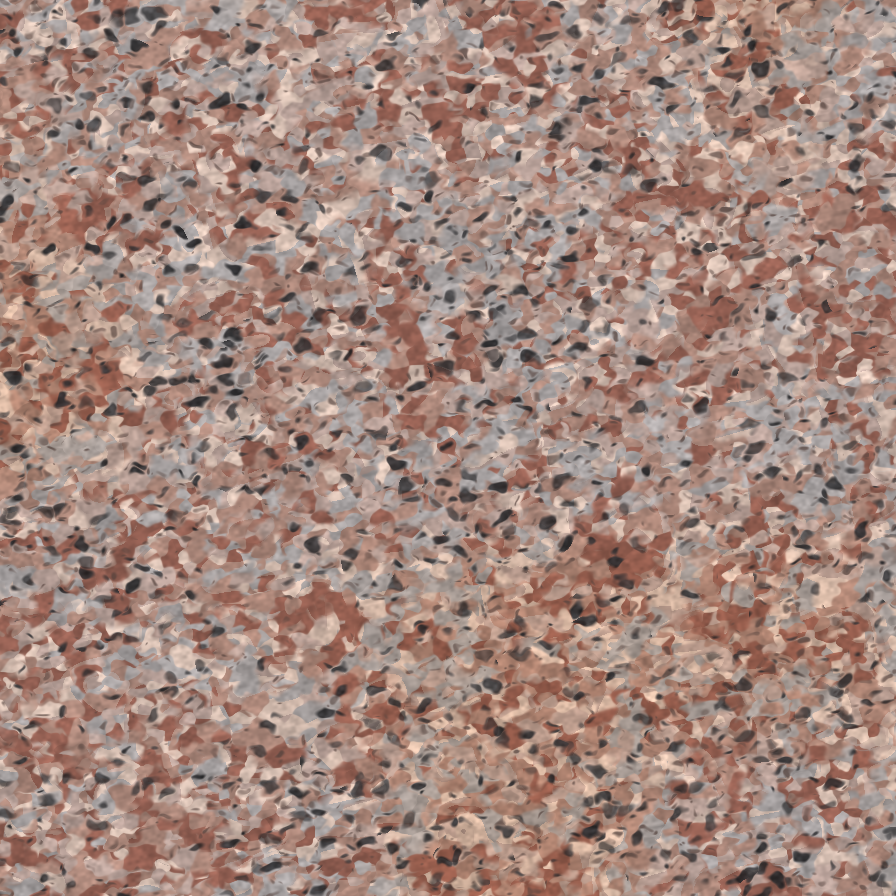
A WebGL 2 fragment shader for this texture:

```glsl
#version 300 es
precision highp float;

uniform vec2 u_resolution;
out vec4 fragColor;

// Mineral colours
const vec3 RED_FELDSPAR = vec3(0.57, 0.37, 0.32);
const vec3 SALMON_FELDSPAR = vec3(0.66, 0.52, 0.47);
const vec3 PINK_FELDSPAR = vec3(0.71, 0.62, 0.59);
const vec3 CREAM_FELDSPAR = vec3(0.83, 0.74, 0.69);
const vec3 GREY_QUARTZ = vec3(0.65, 0.63, 0.63);
const vec3 DARK_MICA = vec3(0.17, 0.17, 0.18);
const vec3 BROWN_MICA = vec3(0.33, 0.26, 0.24);
const vec3 WARM_STAIN = vec3(1.01, 0.96, 0.91);

// Grain sizes, as grains per canvas height
const float COARSE_GRAINS = 52.0;
const float FINE_GRAINS = 98.0;
const float LARGE_FLAKES = 60.0;
const float SMALL_FLAKES = 125.0;

// Shape and contrast
const float TILT = 0.22;
const float STRETCH = 1.25;
const float GRAIN_SHARPNESS = 18.0;
const float WARP = 0.009;
const float CLUSTERING = 0.6;
const float MOTTLE = 0.34;

vec3 hash3(vec2 cell, int layer) {
    uvec3 v = uvec3(ivec3(ivec2(cell), layer));
    v = v * 1664525u + 1013904223u;
    v.x += v.y * v.z; v.y += v.z * v.x; v.z += v.x * v.y;
    v ^= v >> 16u;
    v.x += v.y * v.z; v.y += v.z * v.x; v.z += v.x * v.y;
    return vec3(v >> 8u) / float(0xffffffu);
}

float valueNoise(vec2 p, int layer) {
    vec2 cell = floor(p);
    vec2 f = p - cell;
    f = f * f * (3.0 - 2.0 * f);
    float bottom = mix(hash3(cell, layer).x, hash3(cell + vec2(1, 0), layer).x, f.x);
    float top = mix(hash3(cell + vec2(0, 1), layer).x, hash3(cell + vec2(1, 1), layer).x, f.x);
    return mix(bottom, top, f.y);
}

vec3 mineral(float kind) {
    if (kind < 0.20) return RED_FELDSPAR;
    if (kind < 0.46) return SALMON_FELDSPAR;
    if (kind < 0.65) return PINK_FELDSPAR;
    if (kind < 0.81) return CREAM_FELDSPAR;
    return GREY_QUARTZ;
}

// Packed crystals: cellular pattern with softly blended borders
vec3 grains(vec2 p, float bias, int layer) {
    vec2 base = floor(p);
    vec3 sum = vec3(0.0);
    float total = 0.0;
    for (int y = -1; y <= 1; y++) {
        for (int x = -1; x <= 1; x++) {
            vec2 cell = base + vec2(x, y);
            vec3 h = hash3(cell, layer);
            vec2 d = cell + h.xy - p;
            float weight = exp(-GRAIN_SHARPNESS * dot(d, d));
            float shade = 0.92 + 0.16 * hash3(cell, layer + 1).x;
            sum += weight * shade * mineral(h.z + bias);
            total += weight;
        }
    }
    return sum / total;
}

// Scattered mica: coverage of randomly turned, elongated flakes
float flakes(vec2 p, float chance, float softness, int layer) {
    vec2 base = floor(p);
    float cover = 0.0;
    for (int y = -1; y <= 1; y++) {
        for (int x = -1; x <= 1; x++) {
            vec2 cell = base + vec2(x, y);
            vec3 place = hash3(cell, layer);
            vec3 form = hash3(cell, layer + 1);
            float angle = (form.x - 0.5) * 2.4;
            vec2 axis = vec2(cos(angle), sin(angle));
            vec2 d = p - cell - place.xy;
            vec2 local = vec2(dot(d, axis) / 1.35, dot(d, vec2(-axis.y, axis.x)) * 1.15);
            float radius = mix(0.13, 0.42, form.y * form.y);
            float mask = 1.0 - smoothstep(radius - softness, radius + softness, length(local));
            cover = max(cover, mask * step(place.z, chance) * mix(0.55, 1.0, form.z));
        }
    }
    return cover;
}

void main() {
    vec2 uv = gl_FragCoord.xy / u_resolution.y;
    vec2 p = mat2(cos(TILT), -sin(TILT), sin(TILT), cos(TILT)) * uv;
    p.x /= STRETCH;

    // Ragged grain outlines
    vec2 ragged = vec2(valueNoise(p * 110.0, 1), valueNoise(p * 110.0, 2)) - 0.5;
    vec2 q = p + WARP * ragged;

    // Feldspar and quartz in two grain sizes
    float bias = CLUSTERING * (valueNoise(p * 24.0, 3) - 0.5);
    vec3 coarse = grains(q * COARSE_GRAINS, bias, 10);
    vec3 fine = grains(q * FINE_GRAINS, bias, 20);
    vec3 color = mix(coarse, fine, smoothstep(0.38, 0.62, valueNoise(q * 62.0, 4)));

    // Cloudy crystal interiors and broad warm staining
    float mottle = 0.5 * (valueNoise(p * 130.0, 5) + valueNoise(p * 260.0, 6)) - 0.5;
    color *= 1.0 + MOTTLE * mottle;
    color *= mix(vec3(1.0), WARM_STAIN, smoothstep(0.45, 0.85, valueNoise(uv * 3.5, 7)));

    // Mica, denser in loose clusters
    float cluster = valueNoise(p * 15.0, 8);
    float small = flakes(q * SMALL_FLAKES, 0.05 + 0.25 * cluster, 0.18, 30);
    float large = flakes(q * LARGE_FLAKES, 0.12 + 0.55 * cluster, 0.11, 40);
    color = mix(color, BROWN_MICA, 0.75 * small);
    color = mix(color, DARK_MICA * (1.0 + mottle), 0.94 * large);

    fragColor = vec4(color, 1.0);
}
```
